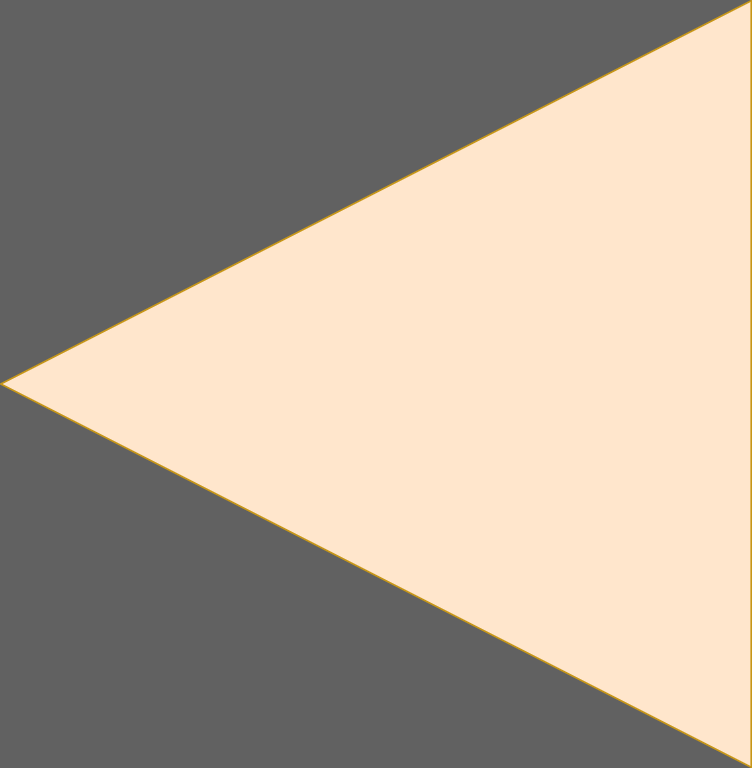
Reproduce this background procedurally as a WebGL 2 fragment shader.

```glsl
#version 300 es
precision highp float;
// A pale triangle pointing left on a flat grey ground, with a thin gold outline.
// The shape is the signed distance to three half planes, mirrored about the
// horizontal midline; fill and outline are both cut from that one distance.

uniform vec2 u_resolution;
out vec4 fragColor;

const vec3 GROUND = vec3(0.38, 0.38, 0.38);
const vec3 FILL = vec3(1.0, 0.9, 0.8);
const vec3 GOLD = vec3(0.78, 0.59, 0.09);
const float INSET = 0.001;        // gap between the corners and the canvas edge
const float HALF_STROKE = 0.0011; // half the outline width, in canvas heights

// Distance to a triangle with its tip at the origin and its base at x = size.x;
// size.y is half the height of the base. Negative inside.
float leftTriangle(vec2 p, vec2 size) {
    vec2 slopeNormal = normalize(vec2(-size.y, size.x));
    float slope = dot(vec2(p.x, abs(p.y)), slopeNormal);
    return max(slope, p.x - size.x);
}

// Smooth coverage of the region where the distance is negative.
float coverage(float distanceToEdge, float pixel) {
    return clamp(0.5 - distanceToEdge / pixel, 0.0, 1.0);
}

void main() {
    // Canvas units: the height is 1, the width is the aspect ratio.
    float pixel = 1.0 / u_resolution.y;
    float aspect = u_resolution.x * pixel;
    vec2 p = gl_FragCoord.xy * pixel - vec2(INSET, 0.5);

    float d = leftTriangle(p, vec2(aspect - 2.0 * INSET, 0.5 - INSET));

    // Fill first, then the outline centred on the edge.
    vec3 color = mix(GROUND, FILL, coverage(d, pixel));
    color = mix(color, GOLD, coverage(abs(d) - HALF_STROKE, pixel));
    fragColor = vec4(color, 1.0);
}
```
